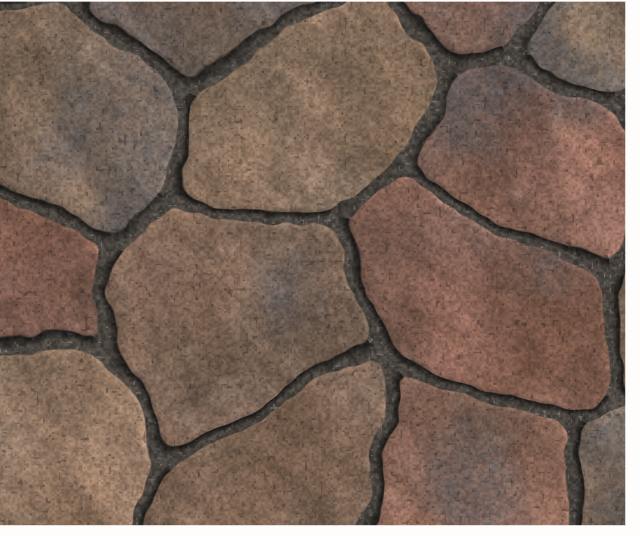
A WebGL 1 fragment shader for this texture:

```glsl
precision highp float;
// Flagstone paving: large irregular brown stones with dark gritty joints, on a white sheet.
// Warped Voronoi cells give the stones, a smooth minimum of the edge distances rounds their
// corners, and layered noise adds stains, creases and grain. Light comes from the upper right.
uniform vec2 u_resolution;

float hash(vec2 p) {
  vec3 q = fract(vec3(p.xyx) * 0.1031);
  q += dot(q, q.yzx + 33.33);
  return fract((q.x + q.y) * q.z);
}

vec2 hash2(vec2 p) {
  return vec2(hash(p + 17.3), hash(p + 71.9));
}

float noise(vec2 p) {
  vec2 i = floor(p), f = fract(p);
  f = f * f * (3.0 - 2.0 * f);
  return mix(mix(hash(i), hash(i + vec2(1, 0)), f.x),
             mix(hash(i + vec2(0, 1)), hash(i + vec2(1, 1)), f.x), f.y);
}

float fbm(vec2 p) {
  float sum = 0.0, amp = 0.5;
  for (int i = 0; i < 5; i++) {
    sum += amp * noise(p);
    p = mat2(1.6, 1.2, -1.2, 1.6) * p + 5.7;
    amp *= 0.5;
  }
  return sum / 0.97;
}

vec2 warp(vec2 p) {
  return vec2(noise(p), noise(p + 43.7)) - 0.5;
}

vec2 seed(vec2 cell) {
  return cell + 0.06 + 0.88 * hash2(cell + 20.0);
}

// Finds the stone under q, its rounded edge distance and the outward edge normal.
float stones(vec2 q, out vec2 id, out vec2 normal) {
  vec2 base = floor(q), centre = vec2(0.0);
  float nearest = 9.0;
  id = base;
  for (int y = -1; y <= 1; y++)
    for (int x = -1; x <= 1; x++) {
      vec2 cell = base + vec2(x, y);
      vec2 r = seed(cell) - q;
      if (dot(r, r) < nearest) { nearest = dot(r, r); id = cell; centre = r; }
    }
  float sum = 0.0, closest = 9.0;
  normal = vec2(0, 1);
  for (int y = -2; y <= 2; y++)
    for (int x = -2; x <= 2; x++) {
      if (x == 0 && y == 0) continue;
      vec2 r = seed(id + vec2(x, y)) - q;
      vec2 n = normalize(r - centre);
      float d = dot(0.5 * (r + centre), n);
      sum += exp(-32.0 * d);
      if (d < closest) { closest = d; normal = n; }
    }
  return -log(max(sum, 1e-20)) / 32.0;
}

vec3 stoneColour(vec2 p, vec2 id) {
  vec2 s = p + 9.0 * hash2(id + 5.0);
  float stain = fbm(s * 4.0);
  vec3 col = mix(vec3(0.43, 0.36, 0.295), vec3(0.55, 0.455, 0.385), smoothstep(0.25, 0.75, stain));
  // Some stones are reddish, and each has its own brightness.
  col = mix(col, col * vec3(1.03, 0.91, 0.94), smoothstep(0.6, 0.85, hash(id + 3.0)));
  col *= 0.93 + 0.13 * hash(id + 8.0);
  // Slate-blue and rusty clouds.
  float slate = smoothstep(0.55, 0.75, fbm(s * vec2(3.4, 2.8) + 31.0));
  slate *= 0.45 + 0.55 * noise(s * 90.0);
  col = mix(col, vec3(0.36, 0.355, 0.365), 0.75 * slate);
  col *= 1.0 + vec3(0.10, 0.0, -0.08) * (fbm(s * 5.0 + 60.0) - 0.5);
  // Shallow diagonal creases, shaded by the slope of a height field.
  vec2 h = mat2(0.8, 0.6, -0.6, 0.8) * s * vec2(5.0, 9.0);
  float slope = fbm(h) - fbm(h + vec2(0.12, 0.18));
  col *= 1.0 + 0.7 * clamp(slope, -0.15, 0.15);
  // Sandy grain, dark pits and pale scuffs.
  float grain = 0.6 * noise(s * 230.0) + 0.4 * noise(s * 120.0 + 11.0);
  col *= 1.0 + 0.42 * (grain - 0.5);
  col *= 1.0 - 0.22 * smoothstep(0.78, 0.95, noise(s * 170.0 + 3.0));
  float scuff = smoothstep(0.62, 0.8, fbm(s * vec2(16.0, 26.0) + 80.0));
  return col + 0.07 * scuff * noise(s * 100.0);
}

vec3 jointColour(vec2 p) {
  float grit = 0.6 * noise(p * 210.0) + 0.4 * noise(p * 110.0 + 7.0);
  vec3 col = vec3(0.285, 0.265, 0.245) * (0.62 + 0.76 * grit);
  return col + 0.13 * smoothstep(0.8, 0.97, noise(p * 180.0 + 50.0));
}

void main() {
  vec2 uv = gl_FragCoord.xy / u_resolution;
  vec2 p = gl_FragCoord.xy / u_resolution.y;

  // Uneven joints: broad bends, then waves and small chips.
  vec2 bent = p + 0.07 * warp(p * 3.5) + 0.026 * warp(p * 13.0) + 0.009 * warp(p * 38.0);
  vec2 id, normal;
  float d = stones(bent * vec2(2.5, 2.7) + 0.35, id, normal);
  float halfJoint = 0.026 + 0.012 * noise(p * 9.0 + 4.0);
  float light = dot(normal, vec2(0.6, 0.8));

  // Stones cast a shadow into the joint and catch light along the rim.
  vec3 joint = jointColour(p);
  joint *= 1.0 - 0.6 * smoothstep(0.2, -0.5, light) * smoothstep(-0.01, halfJoint, d);
  vec3 stone = stoneColour(p, id);
  float rim = 1.0 - smoothstep(0.0, 0.03, d - halfJoint);
  stone *= 1.0 + rim * (0.02 + 0.16 * light) * (0.5 + noise(p * 40.0));
  vec3 col = mix(joint, stone, smoothstep(-0.005, 0.006, d - halfJoint));

  // White margin at the right, bottom and top.
  float inside = min(min(0.977 - uv.x, uv.y - 0.02), 0.997 - uv.y);
  col = mix(vec3(1.0, 0.99, 0.99), col, smoothstep(-0.001, 0.001, inside));
  gl_FragColor = vec4(col, 1.0);
}
```
